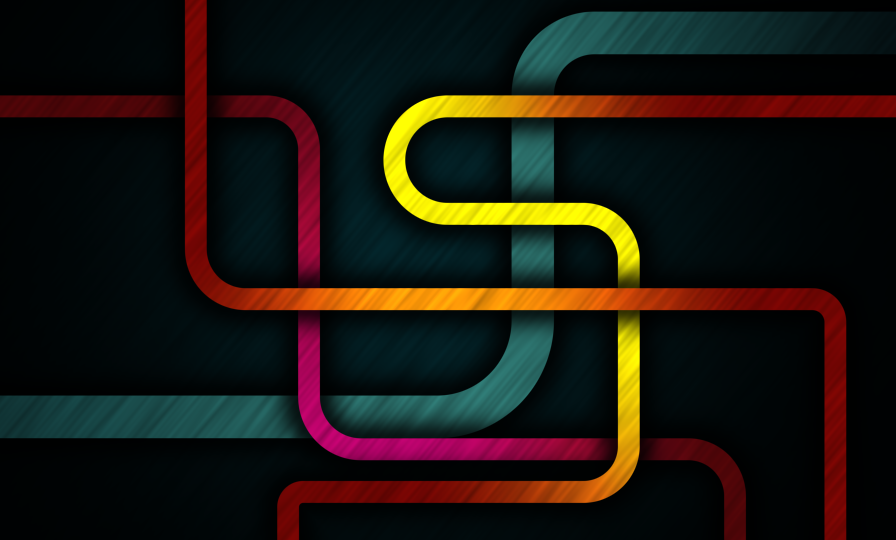
Give the GLSL for this background, as a Shadertoy shader.

```glsl
// Brushed metal ribbons weaving over a dark teal backdrop with soft shadows.

#define WIDE 0.0395          // half width of the teal ribbon
#define SLIM 0.0203          // half width of the other ribbons
#define SHADOW_SIZE 0.036
#define SHADOW_DEPTH 0.8
#define GLOW_CENTER vec2(0.80, 0.54)
#define GLOW_FALLOFF 4.5
#define GRAIN_DIR vec2(0.64, 0.77)
#define GRAIN_SCALE vec2(5.0, 110.0)
#define GRAIN_DEPTH 0.30
#define LEFT 1.0
#define RIGHT -1.0

// Pen that traces a rounded path; hit = (distance, length along the path)
struct Pen { vec2 at; vec2 dir; float run; vec2 hit; };

Pen startPen(vec2 at, vec2 dir) {
    return Pen(at, dir, 0.0, vec2(10.0, 0.0));
}

void keepNearest(inout Pen pen, float dist, float along) {
    if (dist < pen.hit.x) pen.hit = vec2(dist, along);
}

void lineTo(inout Pen pen, vec2 p, vec2 end) {
    float len = max(dot(end - pen.at, pen.dir), 0.0);
    float t = clamp(dot(p - pen.at, pen.dir), 0.0, len);
    keepNearest(pen, length(p - pen.at - pen.dir * t), pen.run + t);
    pen.at = end;
    pen.run += len;
}

// Straight run up to a corner, then a quarter circle around it
void turnAt(inout Pen pen, vec2 p, vec2 corner, float radius, float hand) {
    lineTo(pen, p, corner - pen.dir * radius);
    vec2 side = hand * vec2(-pen.dir.y, pen.dir.x);
    vec2 q = p - pen.at - side * radius;
    vec2 local = vec2(dot(q, pen.dir), -dot(q, side));
    if (min(local.x, local.y) >= 0.0)
        keepNearest(pen, abs(length(q) - radius), pen.run + radius * atan(local.x, local.y));
    pen.at = corner + side * radius;
    pen.dir = side;
    pen.run += radius * 1.5708;
}

// Gradient noise
vec2 hashGradient(vec2 cell) {
    vec3 h = fract(cell.xyx * vec3(0.1031, 0.1030, 0.0973));
    h += dot(h, h.yzx + 33.33);
    return 2.0 * fract((h.xx + h.yz) * h.zy) - 1.0;
}

float gradientNoise(vec2 p) {
    vec2 i = floor(p), f = fract(p);
    vec2 u = f * f * f * (f * (f * 6.0 - 15.0) + 10.0);
    vec2 e = vec2(0.0, 1.0);
    float low = mix(dot(hashGradient(i), f), dot(hashGradient(i + e.yx), f - e.yx), u.x);
    float high = mix(dot(hashGradient(i + e), f - e), dot(hashGradient(i + 1.0), f - 1.0), u.x);
    return mix(low, high, u.y);
}

// Diagonal brush strokes
float brushed(vec2 p) {
    vec2 q = vec2(dot(p, GRAIN_DIR), dot(p, vec2(-GRAIN_DIR.y, GRAIN_DIR.x)));
    q *= GRAIN_SCALE;
    return gradientNoise(q) + 0.6 * gradientNoise(q * vec2(1.4, 0.37) + 17.0);
}

// Colour along a ribbon: heat rises over span.xy and falls over span.zw
vec3 ribbonColor(float along, vec4 span, vec3 cold, vec3 warm, vec3 hot) {
    float heat = smoothstep(span.x, span.y, along) * (1.0 - smoothstep(span.z, span.w, along));
    return heat < 0.5 ? mix(cold, warm, heat * 2.0) : mix(warm, hot, heat * 2.0 - 1.0);
}

// Lay a ribbon with its shadow over what lies below
void layRibbon(inout vec3 col, float dist, float halfWidth, vec3 tint) {
    float edge = dist - halfWidth, px = 0.75 / iResolution.y;
    float s = max(edge, 0.0) / SHADOW_SIZE;
    col *= 1.0 - SHADOW_DEPTH * exp(-s * s);
    col = mix(col, tint, smoothstep(px, -px, edge));
}

void mainImage(out vec4 fragColor, in vec2 fragCoord) {
    vec2 p = fragCoord / iResolution.xy * vec2(1.67, 1.0);
    float shade = 1.0 + GRAIN_DEPTH * brushed(p);

    // Backdrop glow
    vec2 g = p - GLOW_CENTER;
    vec3 col = vec3(0.012, 0.135, 0.155) * exp(-GLOW_FALLOFF * dot(g, g)) * shade;
    col += vec3(0.0, 0.006, 0.008);

    // Teal ribbon
    Pen teal = startPen(vec2(-0.04, 0.228), vec2(1, 0));
    turnAt(teal, p, vec2(0.993, 0.228), 0.178, LEFT);
    turnAt(teal, p, vec2(0.993, 0.939), 0.115, RIGHT);
    lineTo(teal, p, vec2(1.8, 0.939));
    layRibbon(col, teal.hit.x, WIDE, shade * ribbonColor(teal.hit.y, vec4(-0.6, 1.0, 1.45, 2.35),
        vec3(0.015, 0.06, 0.07), vec3(0.08, 0.25, 0.25), vec3(0.17, 0.44, 0.42)));

    // Magenta ribbon
    Pen rose = startPen(vec2(-0.04, 0.803), vec2(1, 0));
    turnAt(rose, p, vec2(0.576, 0.803), 0.08, RIGHT);
    turnAt(rose, p, vec2(0.576, 0.168), 0.097, LEFT);
    turnAt(rose, p, vec2(1.37, 0.168), 0.087, RIGHT);
    lineTo(rose, p, vec2(1.37, -0.1));
    layRibbon(col, rose.hit.x, SLIM, shade * ribbonColor(rose.hit.y, vec4(0.33, 1.3, 1.35, 1.96),
        vec3(0.30, 0.02, 0.03), vec3(0.60, 0.03, 0.20), vec3(0.72, 0.01, 0.42)));

    // Yellow ribbon
    Pen gold = startPen(vec2(1.74, 0.803), vec2(-1, 0));
    turnAt(gold, p, vec2(0.735, 0.803), 0.0995, LEFT);
    turnAt(gold, p, vec2(0.735, 0.604), 0.0995, LEFT);
    turnAt(gold, p, vec2(1.172, 0.604), 0.085, RIGHT);
    turnAt(gold, p, vec2(1.172, 0.089), 0.085, RIGHT);
    turnAt(gold, p, vec2(0.537, 0.089), 0.028, LEFT);
    lineTo(gold, p, vec2(0.537, -0.1));
    layRibbon(col, gold.hit.x, SLIM, shade * ribbonColor(gold.hit.y, vec4(0.43, 1.0, 1.7, 2.41),
        vec3(0.43, 0.02, 0.01), vec3(0.80, 0.38, 0.04), vec3(0.98, 0.95, 0.01)));

    // Orange ribbon
    Pen ember = startPen(vec2(0.365, 1.04), vec2(0, -1));
    turnAt(ember, p, vec2(0.365, 0.446), 0.093, LEFT);
    turnAt(ember, p, vec2(1.557, 0.446), 0.043, RIGHT);
    lineTo(ember, p, vec2(1.557, -0.1));
    layRibbon(col, ember.hit.x, SLIM, shade * ribbonColor(ember.hit.y, vec4(0.5, 0.98, 1.09, 1.63),
        vec3(0.45, 0.02, 0.01), vec3(0.80, 0.27, 0.03), vec3(1.0, 0.60, 0.03)));

    fragColor = vec4(clamp(col, 0.0, 1.0), 1.0);
}
```
